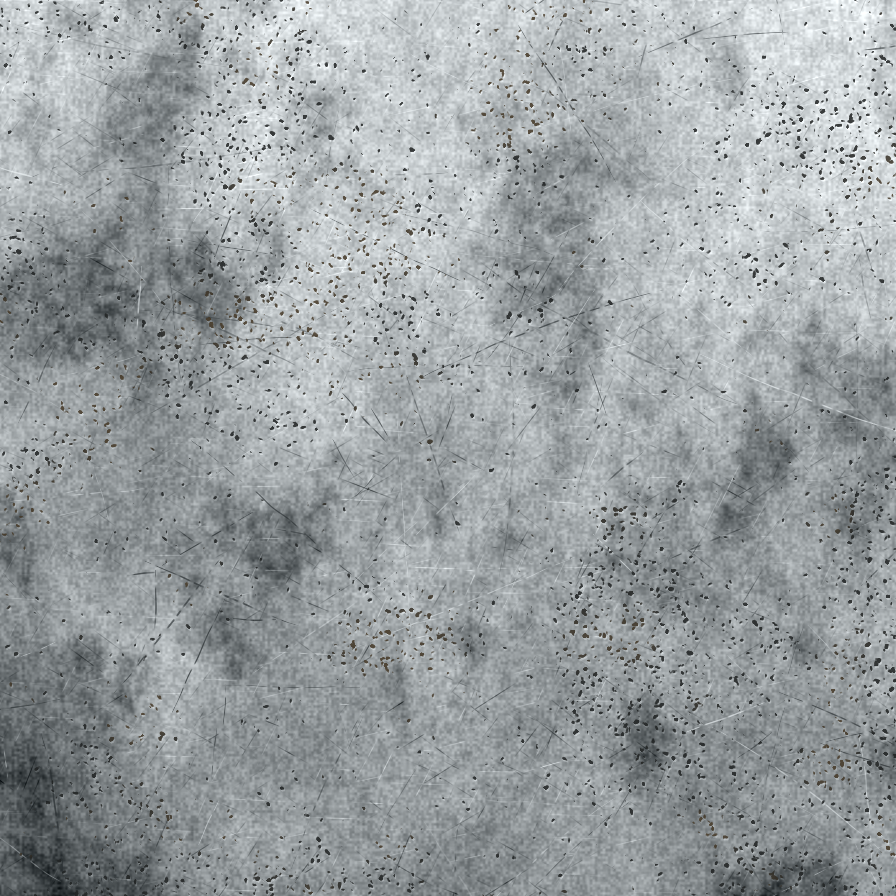
Write a WebGL 2 fragment shader that draws this texture.

```glsl
#version 300 es
precision highp float;
// Worn brushed steel: cloudy grey sheen, dark stains, pits and crossing scratches.
uniform vec2 u_resolution;
out vec4 fragColor;

vec4 hash4(vec2 p) {
  vec4 q = fract(p.xyxy * vec4(0.1031, 0.1030, 0.0973, 0.1099));
  q += dot(q, q.wzxy + 33.33);
  return fract((q.xxyz + q.yzzw) * q.zywx);
}

float noise(vec2 p) {
  vec2 i = floor(p), f = fract(p);
  f = f * f * (3.0 - 2.0 * f);
  return mix(mix(hash4(i).x, hash4(i + vec2(1, 0)).x, f.x),
             mix(hash4(i + vec2(0, 1)).x, hash4(i + vec2(1, 1)).x, f.x), f.y);
}

mat2 rotation(float a) {
  return mat2(cos(a), -sin(a), sin(a), cos(a));
}

float fbm(vec2 p) {
  float sum = 0.0, amp = 0.5;
  for (int i = 0; i < 6; i++) {
    sum += amp * noise(p);
    p = rotation(0.6) * p * 2.03 + 17.3;
    amp *= 0.54;
  }
  return sum;
}

// Long, slightly bent scratches that fade at the ends and break up along the way
float scratches(vec2 p, float seed, int count, float width, float px) {
  float cover = 0.0;
  for (int i = 0; i < count; i++) {
    vec4 place = hash4(vec2(float(i) + 3.0, seed));
    vec4 shape = hash4(vec2(float(i) + 3.0, seed + 41.0));
    vec2 d = rotation(3.1416 * place.z) * (p - place.xy);
    float halfLength = 0.02 + 0.13 * shape.x * shape.x;
    d.y += (shape.y - 0.5) * 1.2 * d.x * d.x + 0.002 * (noise(vec2(d.x * 40.0, float(i))) - 0.5);
    float along = abs(d.x) / halfLength;
    if (along > 1.0 || abs(d.y) > 0.008) continue;
    float w = width * (0.3 + shape.z) * (1.0 - along * along);
    float line = 1.0 - smoothstep(w - 0.5 * px, w + 0.7 * px, abs(d.y));
    float broken = smoothstep(0.15, 0.7, noise(vec2(d.x * 170.0, float(i) + seed)));
    cover = max(cover, line * broken * (0.25 + 0.75 * shape.w));
  }
  return cover;
}

// Faint broken hairlines scattered in stretched cells, one direction per layer
float hairlines(vec2 p, float seed, float px) {
  float cover = 0.0;
  for (int i = 0; i < 7; i++) {
    float layer = seed + float(i) * 5.0;
    vec2 q = rotation(hash4(vec2(layer, 9.0)).x * 3.1416) * (p + 2.0) * vec2(11, 48);
    vec4 h = hash4(floor(q) + layer * 7.0);
    vec2 d = fract(q) - 0.5;
    float ends = smoothstep(0.5, 0.1, abs(d.x) + 0.35 * h.z);
    float dist = abs(d.y - (h.x - 0.5) * 0.6 - (h.w - 0.5) * 0.4 * d.x) / 48.0;
    float line = 1.0 - smoothstep(0.0, 0.0001 + px, dist);
    cover = max(cover, line * ends * step(0.68, h.y) * h.w);
  }
  return cover * smoothstep(0.2, 0.65, noise(p * 130.0));
}

// Ragged pits of many sizes, denser where the cluster noise is high
float pits(vec2 p, float px) {
  float cover = 0.0;
  float cluster = smoothstep(0.42, 0.75, fbm(p * 7.0 + 31.0));
  float ragged = 0.6 * noise(p * 200.0) + 0.4 * noise(p * 430.0) - 0.5;
  for (int i = 0; i < 4; i++) {
    float cells = 36.0 + 28.0 * float(i);
    vec2 q = rotation(float(i) * 0.7) * (p + 3.0) * cells;
    vec4 h = hash4(floor(q) + float(i) * 37.0);
    vec2 d = rotation(h.w * 40.0) * (fract(q) - 0.3 - 0.4 * h.xy);
    float size = 0.0003 + 0.0022 * h.w * h.w * h.w + 0.0007 * cluster;
    float dist = length(d * vec2(0.8, 1.5)) / cells + ragged * 0.0052;
    float present = step(h.z, 0.05 + 0.36 * cluster);
    float near = step(length(d), 0.3);
    cover = max(cover, present * near * (1.0 - smoothstep(size - px, size + 0.8 * px, dist)));
  }
  return cover;
}

void main() {
  vec2 p = gl_FragCoord.xy / u_resolution;
  float px = 1.0 / u_resolution.y;

  // Sheen: bright at the upper right, dark at the lower left corner
  float tone = 0.665 + 0.27 * (p.y - 0.5) + 0.06 * (p.x - 0.5);
  tone += 0.34 * (fbm(p * vec2(6.0, 4.5) + 4.0) - 0.5);
  tone -= 0.17 * smoothstep(0.42, 0.0, length(p * vec2(1.0, 1.2)));

  // Stains with mottled edges
  float stain = smoothstep(0.54, 0.8, fbm(p * vec2(11.0, 7.5) + 52.0));
  tone -= stain * (0.1 + 0.2 * noise(p * 90.0));

  // Brushed weave and fine grain
  tone += 0.07 * (noise(p * vec2(340, 60)) - 0.5) + 0.04 * (noise(p * vec2(60, 340)) - 0.5);
  tone += 0.16 * (noise(p * 350.0 + 5.0) - 0.5) + 0.15 * (fbm(p * 55.0) - 0.5);

  // Wear marks
  float wear = 0.3 + 0.9 * noise(p * 5.0 + 8.0);
  tone -= 0.27 * wear * hairlines(p, 2.0, px);
  tone += 0.2 * wear * hairlines(p, 61.0, px);
  tone = mix(tone, 0.18, 0.75 * scratches(p, 11.0, 95, 0.0007, px));
  tone = mix(tone, 0.95, 0.65 * scratches(p, 83.0, 65, 0.0006, px));

  // Pits with a lit lower rim and a touch of rust
  float pit = pits(p, px);
  tone += 0.1 * pits(p + vec2(-0.001, 0.002), px) * (1.0 - pit);
  vec3 color = vec3(tone) + vec3(-0.018, 0.005, 0.015);
  float rust = smoothstep(0.55, 0.85, noise(p * 14.0 + 70.0));
  color = mix(color, mix(vec3(0.12, 0.13, 0.13), vec3(0.27, 0.22, 0.15), rust), 0.85 * pit);
  fragColor = vec4(clamp(color, 0.0, 1.0), 1.0);
}
```
